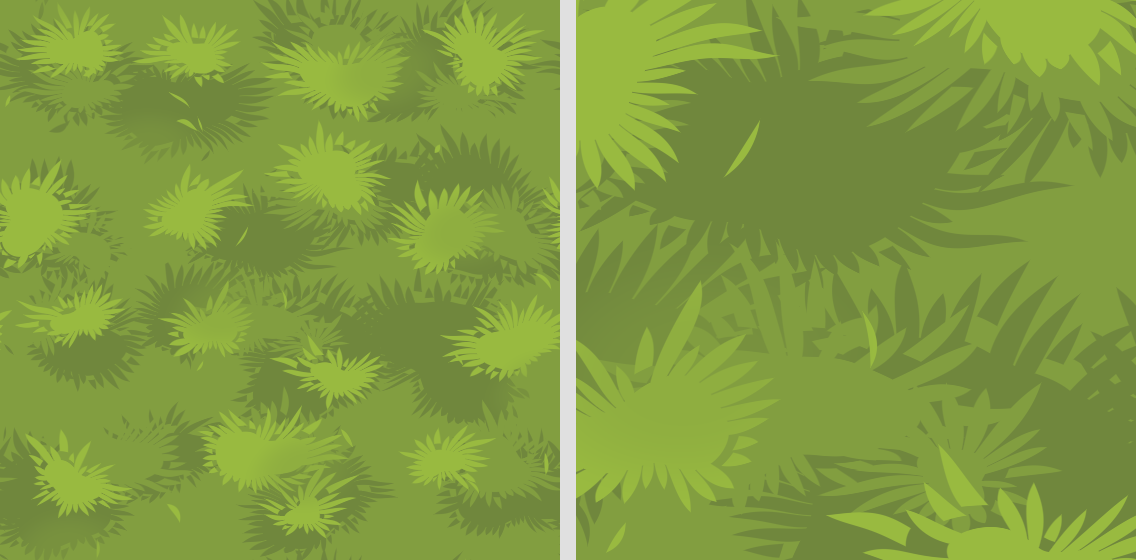
Left, the full canvas; right, a detail of the centre.
Reproduce this texture procedurally as a WebGL 1 fragment shader.

```glsl
precision highp float;
// Stylised meadow: flat layers of dark, mid and light grass tufts plus stray blades.
// Each layer scatters one tuft per wrapping cell; a tuft is a lobed body in polar
// coordinates ringed by tapered blades. Layered sines bend the outlines and tint them.
uniform vec2 u_resolution;

const float TAU = 6.28319;
const vec3 BASE_GREEN = vec3(0.51, 0.62, 0.25);
const vec3 DARK_GREEN = vec3(0.44, 0.53, 0.24);
const vec3 LIGHT_GREEN = vec3(0.60, 0.73, 0.25);
// Tuft sizes: smallest body radius, largest body radius, blade length
const vec3 DARK_TUFT = vec3(0.06, 0.11, 0.08);
const vec3 MID_TUFT = vec3(0.02, 0.075, 0.08);
const vec3 LIGHT_TUFT = vec3(0.02, 0.06, 0.075);
const float TUFT_CELLS = 4.0;
const float FLECK_CELLS = 9.0;
const float FLECK_SHARE = 0.45;
const float BLADE_WIDTH = 0.015;
const float BEND = 0.005;
const float SOFT_TINT = 0.45;

vec4 hash4(vec2 p, float seed) {
  vec4 k = vec4(dot(p, vec2(12.7, 31.1)), dot(p, vec2(26.9, 18.3)),
                dot(p, vec2(41.3, 28.9)), dot(p, vec2(17.3, 53.7)));
  return fract(sin(k + seed * 7.31 + 1.7) * 4375.85);
}

vec2 rotate(vec2 p, float angle) {
  float c = cos(angle), s = sin(angle);
  return vec2(c * p.x - s * p.y, s * p.x + c * p.y);
}

// Whole-number frequencies keep the bending periodic
vec2 bend(vec2 p) {
  vec2 slow = sin(TAU * (p.yx * vec2(5.0, 4.0) + p * vec2(3.0, 2.0)));
  vec2 fast = sin(TAU * (p.yx * vec2(11.0, 13.0) - p * vec2(7.0, 6.0)) + 1.3);
  return p + BEND * (slow + 0.4 * fast);
}

// Positive inside the tuft, roughly a distance in canvas units
float tuft(vec2 p, vec3 size, vec4 rnd, float seed) {
  p = rotate(p * vec2(0.85, 1.15), (rnd.z - 0.5) * 2.0);
  float r = length(p) + 1e-5;
  float a = atan(p.x, p.y + 1e-5);
  float radius = mix(size.x, size.y, rnd.w);
  float body = radius * (1.0 + 0.22 * sin(2.0 * a + TAU * rnd.x)
                             + 0.15 * sin(3.0 * a + TAU * rnd.y));

  // Blades: equal sectors, curling with distance, longest on the upper side
  float count = floor(TAU * (radius + 0.4 * size.z) / BLADE_WIDTH);
  float sector = fract(a / TAU + 0.5 + (rnd.x - 0.5) * 0.7 * r) * count;
  vec4 blade = hash4(vec2(floor(sector), rnd.y * 9.0), seed + 3.0);
  float reach = size.z * mix(0.4, 1.0, 0.5 + 0.5 * cos(a)) * mix(0.3, 1.0, blade.x);
  float t = max((r - body) / reach, 0.0);
  float across = abs(fract(sector) - 0.5 + (blade.y - 0.5) * 0.3 * t);
  float d = (0.46 * (1.0 - t * t) - across) * TAU * r / count;

  // Some blades float free of the body
  if (blade.z > 0.78) d = min(d, r - body - 0.3 * reach);
  return max(d, body - r);
}

float tuftLayer(vec2 p, vec3 size, float seed) {
  vec2 cell = floor(p * TUFT_CELLS);
  float d = -1.0;
  for (int y = -1; y <= 1; y++) {
    for (int x = -1; x <= 1; x++) {
      vec2 id = cell + vec2(float(x), float(y));
      vec4 rnd = hash4(mod(id, TUFT_CELLS), seed);
      vec2 center = (id + mix(vec2(0.15), vec2(0.85), rnd.xy)) / TUFT_CELLS;
      d = max(d, tuft(p - center, size, rnd, seed));
    }
  }
  return d;
}

// Stray blades: x holds the dark ones, y the light ones
vec2 flecks(vec2 p) {
  vec2 cell = floor(p * FLECK_CELLS);
  vec2 d = vec2(-1.0);
  for (int y = -1; y <= 1; y++) {
    for (int x = -1; x <= 1; x++) {
      vec2 id = cell + vec2(float(x), float(y));
      vec4 rnd = hash4(mod(id, FLECK_CELLS), 9.0);
      vec2 q = rotate(p - (id + rnd.xy) / FLECK_CELLS, (rnd.z - 0.5) * 2.6);
      float t = q.y / mix(0.009, 0.022, rnd.x);
      float stroke = mix(0.002, 0.005, rnd.y) * (1.0 - t * t) - abs(q.x + 8.0 * q.y * q.y);
      if (rnd.w < FLECK_SHARE * 0.5) d.x = max(d.x, stroke);
      else if (rnd.w < FLECK_SHARE) d.y = max(d.y, stroke);
    }
  }
  return d;
}

float cover(float d) {
  float edge = 0.75 / u_resolution.y;
  return smoothstep(-edge, edge, d);
}

void main() {
  vec2 uv = gl_FragCoord.xy / u_resolution;
  vec2 p = bend(uv);

  // Soft patches where dark and light fade towards the base
  float waves = sin(TAU * (2.0 * uv.x + uv.y)) + sin(TAU * (3.0 * uv.y - uv.x) + 2.0);
  float fade = SOFT_TINT * smoothstep(0.9, 2.0, waves);
  vec3 dark = mix(DARK_GREEN, BASE_GREEN, fade);
  vec3 light = mix(LIGHT_GREEN, BASE_GREEN, fade);

  // Painted from back to front
  vec2 stray = flecks(p);
  vec3 color = mix(BASE_GREEN, dark, cover(tuftLayer(p, DARK_TUFT, 1.0)));
  color = mix(color, BASE_GREEN, cover(tuftLayer(p, MID_TUFT, 2.0)));
  color = mix(color, dark, cover(stray.x));
  color = mix(color, light, cover(tuftLayer(p, LIGHT_TUFT, 5.0)));
  color = mix(color, light, cover(stray.y));
  gl_FragColor = vec4(color, 1.0);
}
```
